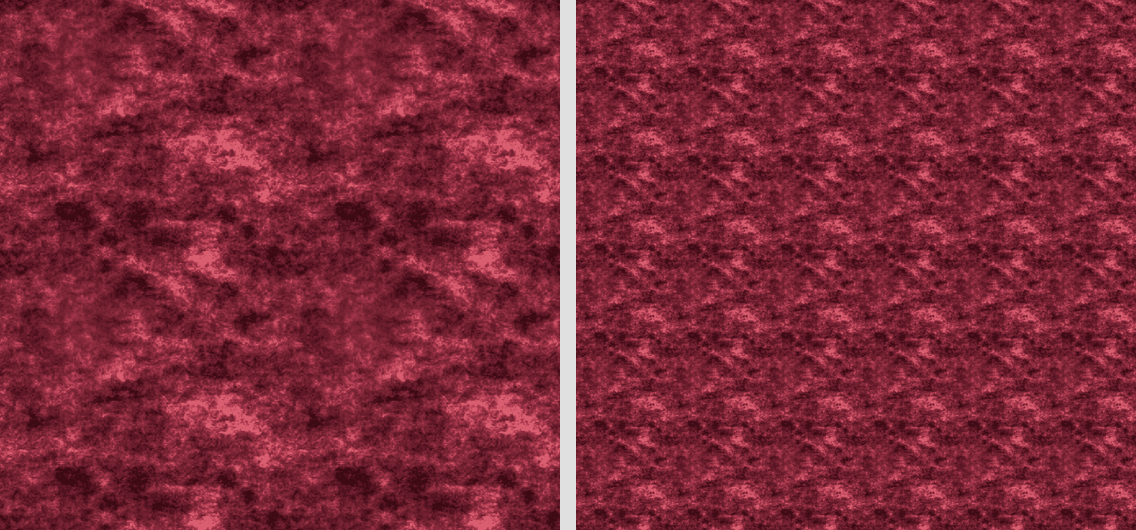
Left: one tile. Right: repeated 3 by 3.
This texture is drawn by a WebGL 2 fragment shader. Its source:

```glsl
#version 300 es
precision highp float;
// Crushed wine-red velvet: mottled nap with light and dark patches, tiled two by two.

#define REPEATS 2.0
#define PATCH 0.78
#define BLOTCH 1.28
#define STREAK 0.45
#define THREAD 0.28
#define GRAIN 0.62
#define GLINT 1.0
#define WARP 0.007
#define ROUGHNESS 0.83
#define EXPOSURE 0.10
#define TAU 6.2831853

uniform vec2 u_resolution;
out vec4 fragColor;

// Dark to light nap colours, evenly spaced in tone.
const vec3 NAP[8] = vec3[8](
  vec3(0.24, 0.04, 0.08), vec3(0.32, 0.07, 0.12),
  vec3(0.39, 0.10, 0.16), vec3(0.45, 0.13, 0.19),
  vec3(0.52, 0.16, 0.23), vec3(0.62, 0.20, 0.28),
  vec3(0.74, 0.27, 0.35), vec3(0.85, 0.37, 0.44));

float hash(vec2 cell, float seed) {
  uvec3 k = uvec3(cell, seed) * uvec3(1597u, 3571u, 7919u);
  uint h = (k.x ^ (k.y << 8) ^ k.z) * 747796405u + 289133u;
  h = ((h >> ((h >> 28) + 4u)) ^ h) * 277803737u;
  h = ((h >> 15) ^ h) * 668265263u;
  return float((h >> 8) & 65535u) / 65535.0;
}

// Value noise from -1 to 1 that wraps after one tile.
float noise(vec2 p, vec2 cells, float seed) {
  vec2 q = p * cells, i = floor(q), f = q - i;
  f = f * f * f * (f * (f * 6.0 - 15.0) + 10.0);
  vec2 a = mod(i, cells), b = mod(i + 1.0, cells);
  float low = mix(hash(a, seed), hash(vec2(b.x, a.y), seed), f.x);
  float high = mix(hash(vec2(a.x, b.y), seed), hash(b, seed), f.x);
  return 2.0 * mix(low, high, f.y) - 1.0;
}

float fbm(vec2 p, vec2 cells, int octaves, float seed) {
  float sum = 0.0, weight = 1.0;
  for (int i = 0; i < octaves; i++) {
    sum += weight * noise(p, cells, seed + float(i));
    cells *= 2.0;
    weight *= ROUGHNESS;
  }
  return sum;
}

// Soft periodic bump of the given spread.
float bump(vec2 p, vec2 centre, vec2 spread) {
  vec2 k = (cos(TAU * (p - centre)) - 1.0) / (TAU * TAU * spread * spread);
  return exp(k.x + k.y);
}

// Large areas where the pile lies towards or away from the light.
float pileDirection(vec2 p) {
  float lit = 1.7 * bump(p, vec2(0.74, 0.47), vec2(0.11, 0.06))
            + 1.2 * bump(p, vec2(0.95, 0.36), vec2(0.12, 0.06))
            + 1.3 * bump(p, vec2(0.76, 0.08), vec2(0.06, 0.07))
            + 0.7 * bump(p, vec2(0.24, 0.33), vec2(0.08, 0.05))
            + 0.8 * bump(p, vec2(0.98, 0.87), vec2(0.05, 0.07));
  float shade = 1.2 * bump(p, vec2(0.85, 0.62), vec2(0.13, 0.06))
              + 0.9 * bump(p, vec2(0.50, 0.45), vec2(0.05, 0.12))
              + 0.8 * bump(p, vec2(0.40, 0.15), vec2(0.12, 0.05))
              + 1.0 * bump(p, vec2(0.90, 0.03), vec2(0.07, 0.08))
              + 0.8 * bump(p, vec2(0.66, 0.25), vec2(0.12, 0.04));
  return lit - shade;
}

// Sparse bright fibre tips, at most one per cell.
float glints(vec2 p, vec2 cells) {
  vec2 q = p * cells, cell = mod(floor(q), cells);
  vec2 tip = 0.3 + 0.4 * vec2(hash(cell, 71.0), hash(cell, 72.0));
  float present = smoothstep(0.90, 1.0, hash(cell, 73.0));
  return present * (1.0 - smoothstep(0.0, 0.3, length(fract(q) - tip)));
}

vec3 napColour(float tone) {
  float t = clamp(tone / 0.672 + 3.2, 0.0, 6.999);
  int i = int(t);
  return mix(NAP[i], NAP[i + 1], fract(t));
}

void main() {
  vec2 p = gl_FragCoord.xy / u_resolution * REPEATS;

  // Slight ragged distortion of the patches.
  vec2 bent = p + WARP * vec2(fbm(p, vec2(11.0, 13.0), 3, 11.0),
                              fbm(p, vec2(13.0, 11.0), 3, 21.0));

  // The upper left of each tile is brushed flatter.
  float contrast = 1.08 - 0.5 * bump(p, vec2(0.28, 0.78), vec2(0.16, 0.16));

  float mottle = BLOTCH * fbm(bent, vec2(8.0, 10.0), 5, 31.0)
               + STREAK * fbm(bent, vec2(5.0, 26.0), 3, 41.0)
               + THREAD * fbm(p, vec2(30.0, 6.0), 3, 51.0)
               + GRAIN * noise(p, vec2(171.0, 163.0), 61.0);
  float tone = EXPOSURE + PATCH * pileDirection(bent) + contrast * mottle;
  tone += GLINT * glints(p, vec2(60.0, 56.0)) * smoothstep(-1.2, 0.6, tone);

  fragColor = vec4(napColour(tone), 1.0);
}
```
